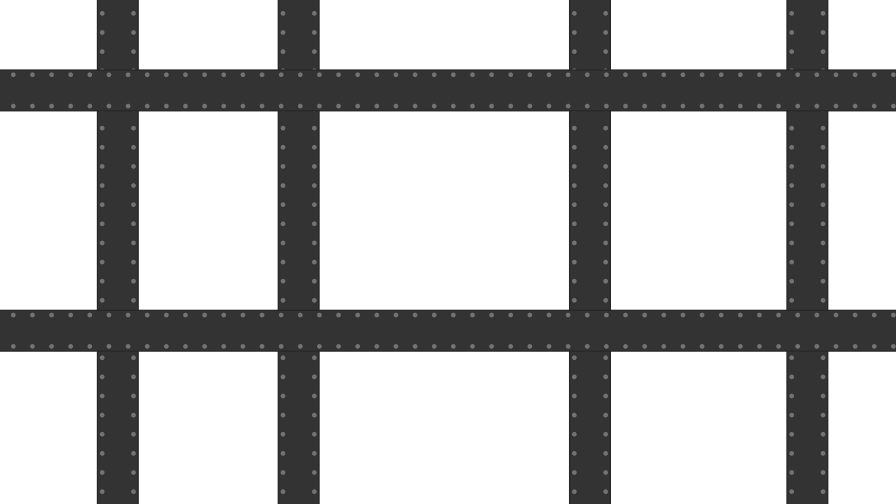
Give the GLSL for this pattern, as a WebGL 2 fragment shader.

```glsl
#version 300 es
precision highp float;

uniform vec2 u_resolution;
out vec4 fragColor;

// Lengths are in canvas heights
const vec4 COLUMN_X = vec4(0.2338, 0.5926, 1.1706, 1.6019);
const vec2 ROW_Y = vec2(0.3438, 0.8206);
const float HALF_WIDTH = 0.0417;
const float EDGE_WIDTH = 0.0024;
const float RIVET_OFFSET = 0.0311;
const float RIVET_PITCH = 0.03796;
const float RIVET_RADIUS = 0.0046;
const vec2 RIVET_START = vec2(0.0264, 0.0245);

const vec3 BACKGROUND = vec3(1.0);
const vec3 STEEL = vec3(0.2);
const vec3 EDGE = vec3(0.15);
const vec3 RIVET = vec3(0.45);

// Antialiased coverage of a signed distance
float coverage(float dist, float pixel) {
    return clamp(0.5 - dist / pixel, 0.0, 1.0);
}

// Paints one beam; across is measured from its axis, along from its first rivet
vec3 paintBeam(vec3 color, float across, float along, float pixel) {
    float side = abs(across);
    color = mix(color, EDGE, coverage(side - HALF_WIDTH, pixel));
    color = mix(color, STEEL, coverage(side - HALF_WIDTH + EDGE_WIDTH, pixel));

    // Two lines of evenly spaced rivets
    float slot = (fract(along / RIVET_PITCH + 0.5) - 0.5) * RIVET_PITCH;
    float rivet = length(vec2(side - RIVET_OFFSET, slot)) - RIVET_RADIUS;
    return mix(color, RIVET, coverage(rivet, pixel));
}

void main() {
    vec2 p = gl_FragCoord.xy / u_resolution.y;
    float pixel = 1.0 / u_resolution.y;
    vec2 along = p - RIVET_START;
    vec3 color = BACKGROUND;

    // Columns lie behind the rows
    for (int i = 0; i < 4; i++) {
        color = paintBeam(color, p.x - COLUMN_X[i], along.y, pixel);
    }
    for (int i = 0; i < 2; i++) {
        color = paintBeam(color, p.y - ROW_Y[i], along.x, pixel);
    }

    fragColor = vec4(color, 1.0);
}
```
